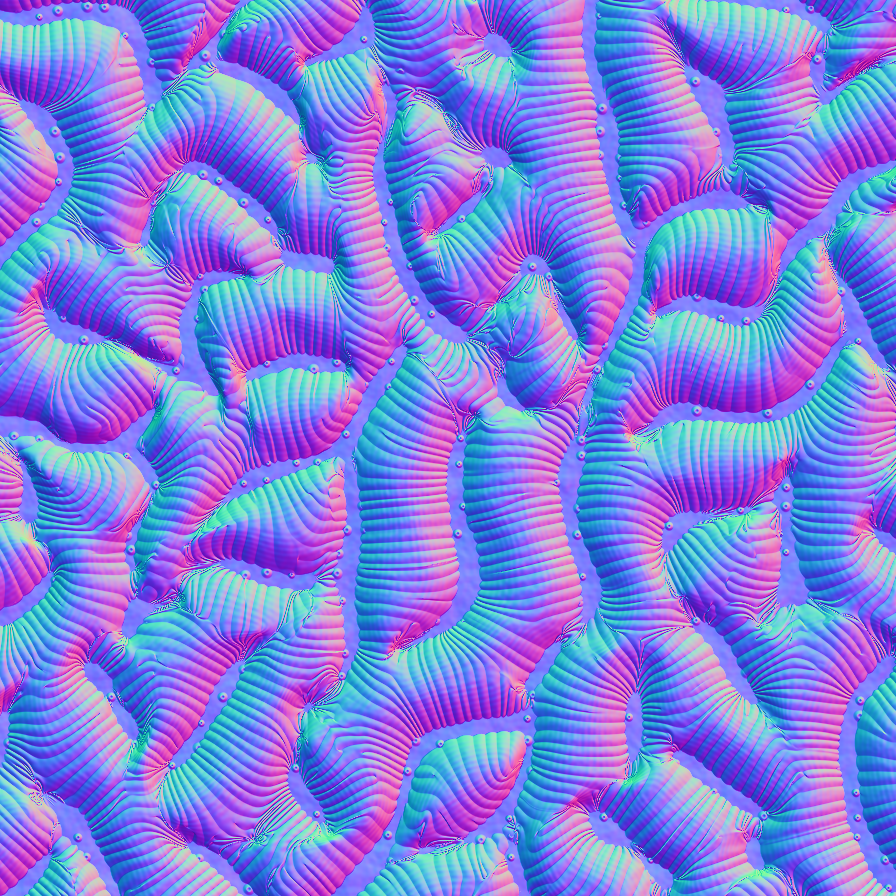
Write a Shadertoy shader that draws this texture map.

```glsl
// Normal map of brain coral: winding ribbed ridges over a rough floor with small polyps.

const float PI = 3.14159265;
const float RIDGE_FREQ = 54.0; // radians per canvas height

vec2 hash2(vec2 p) {
    vec3 q = fract(p.xyx * vec3(0.1031, 0.1030, 0.0973));
    q += dot(q, q.yzx + 33.33);
    return fract((q.xx + q.yz) * q.zy);
}

float gradientNoise(vec2 p) {
    vec2 cell = floor(p), f = p - cell;
    vec2 u = f * f * f * (f * (f * 6.0 - 15.0) + 10.0);
    vec2 e = vec2(1, 0);
    float a = dot(hash2(cell) * 2.0 - 1.0, f);
    float b = dot(hash2(cell + e.xy) * 2.0 - 1.0, f - e.xy);
    float c = dot(hash2(cell + e.yx) * 2.0 - 1.0, f - e.yx);
    float d = dot(hash2(cell + e.xx) * 2.0 - 1.0, f - e.xx);
    return mix(mix(a, b, u.x), mix(c, d, u.x), u.y);
}

// Labyrinth from waves of similar length, favouring the local grain direction
struct Field { float value; vec2 slope; vec2 bend; };

Field meander(vec2 p, vec2 grain) {
    Field m = Field(0.0, vec2(0), vec2(0));
    for (int i = 0; i < 16; i++) {
        vec2 rnd = hash2(vec2(float(i) + 3.0, 17.0));
        float angle = (float(i) + rnd.x) * PI / 16.0;
        float stretch = 0.9 + 0.2 * fract(rnd.x * 7.3 + rnd.y);
        vec2 dir = vec2(cos(angle), sin(angle));
        vec2 doubled = vec2(dir.x * dir.x - dir.y * dir.y, 2.0 * dir.x * dir.y);
        float weight = exp(1.3 * dot(doubled, grain));
        float phase = RIDGE_FREQ * stretch * dot(dir, p) + 2.0 * PI * rnd.y;
        float c = weight * cos(phase);
        m.value += c;
        m.slope -= weight * sin(phase) * stretch * dir;
        m.bend -= c * doubled;
    }
    return m;
}

// Rounded ribs with sharp grooves, counted along the crest tangent
float ribs(vec2 crest, vec2 tangent) {
    vec2 q = crest * 37.0, cell = floor(q), z = vec2(0);
    for (int j = -1; j <= 1; j++)
    for (int i = -1; i <= 1; i++) {
        vec2 id = cell + vec2(i, j);
        vec2 d = q - id - hash2(id + 50.0);
        float weight = max(exp(-3.0 * dot(d, d)) - 0.04, 0.0);
        float phase = 2.0 * PI * 2.2 * dot(tangent, d);
        z += weight * vec2(cos(phase), sin(phase));
    }
    return sqrt(max(0.5 + 0.5 * z.x / (length(z) + 0.001), 0.0));
}

// Small domes, dimpled in the middle, one per grid cell at most
float polyps(vec2 p) {
    vec2 q = p * 38.0, id = floor(q);
    vec2 rnd = hash2(id + 9.0);
    float radius = mix(0.15, 0.27, fract(rnd.x * 13.7));
    float d = length(q - id - 0.27 - 0.46 * rnd) / radius;
    float dome = 0.0036 * (1.0 - smoothstep(0.3, 1.0, d));
    float dimple = 0.0014 * (1.0 - smoothstep(0.0, 0.45, d));
    return (dome - dimple) * step(fract(rnd.y * 9.1), 0.6);
}

float height(vec2 p) {
    float turn = 9.0 * gradientNoise(p * 4.0 + 7.3);
    vec2 grain = vec2(cos(turn), sin(turn));
    Field m = meander(p, grain);
    float across = atan(sqrt(dot(m.slope, m.slope) + 0.8), m.value) / (0.82 * PI);

    // Move square to the ridge onto its crest, so grooves run straight down the flank
    float rise = length(m.slope);
    vec2 crest = p + m.slope / (rise + 1e-4) * atan(rise, m.value) / RIDGE_FREQ;
    vec2 tangent = vec2(1, 0);
    for (int i = 0; i < 2; i++) {
        vec2 bend = meander(crest, grain).bend;
        float theta = 0.5 * atan(bend.y, bend.x);
        tangent = vec2(cos(theta), sin(theta));
        crest = p + (crest - p) - tangent * dot(tangent, crest - p);
    }

    float ridge = 0.037 * (1.0 - across * across);
    ridge += 0.0034 * mix(0.6, 1.0, min(across, 1.0)) * ribs(crest, tangent);
    ridge += 0.005 * gradientNoise(p * 24.0) + 0.0008 * gradientNoise(p * 130.0);
    ridge += 0.00013 * cos(50.0 * across);

    float ground = 0.006 * gradientNoise(p * 16.0) + 0.002 * gradientNoise(p * 50.0);
    ground += 0.0006 * gradientNoise(p * 130.0) + polyps(p);
    return max(ridge, ground);
}

void mainImage(out vec4 fragColor, in vec2 fragCoord) {
    vec2 p = fragCoord / iResolution.y;
    vec2 e = vec2(0.0014, 0.0);
    float h = height(p);
    vec2 slope = vec2(height(p + e.xy) - h, height(p + e.yx) - h) / e.x;
    vec3 normal = normalize(vec3(-slope, 1.0));
    fragColor = vec4(normal * 0.5 + 0.5, 1.0);
}
```
